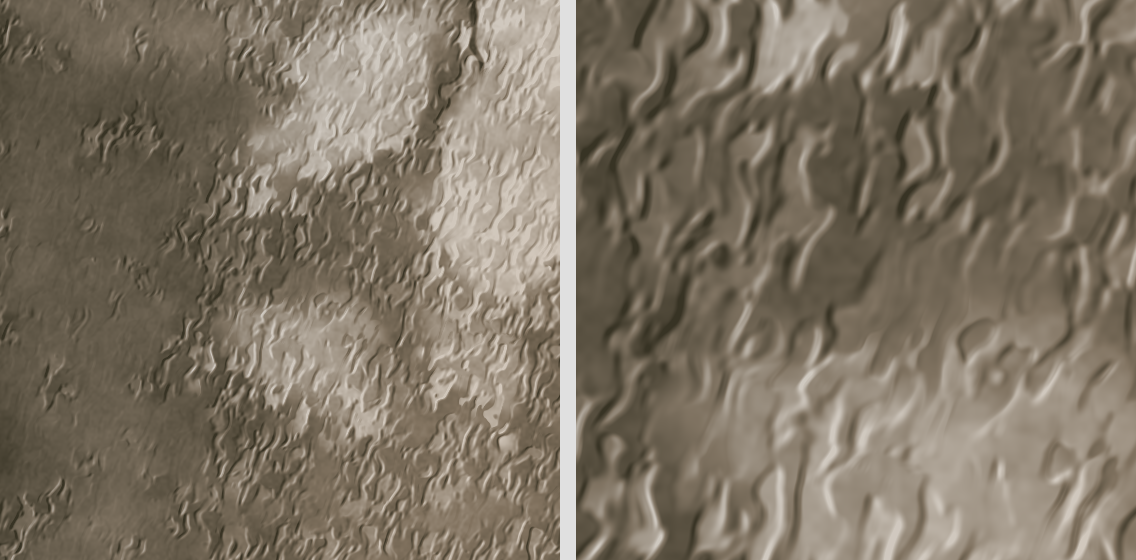
Left: the whole. Right: its middle third, enlarged.
Write a WebGL 1 fragment shader that draws this texture.

```glsl
precision highp float;
// Weathered, flaking plaster: pale patches on dim brown stone, with small slanted chips.
uniform vec2 u_resolution;

#define FLAKE_DENSITY vec2(92.0, 43.0)
#define FLAKE_LEAN 0.30
#define RELIEF_STEP 0.0024
#define RELIEF_STRENGTH 0.23
#define CHIP_BRIGHTNESS 0.13
#define PATCH_BRIGHTNESS 0.245
#define CLOUD_CONTRAST 0.22
#define GRAIN_STRENGTH 0.05
#define SHADE_COLOR vec3(0.29, 0.265, 0.205)
#define STONE_COLOR vec3(0.50, 0.452, 0.385)
#define PALE_COLOR vec3(0.77, 0.745, 0.71)

float hash(vec2 p) {
  vec3 k = fract(vec3(p.xyx) * 0.1031);
  k += dot(k, k.yzx + 33.33);
  return fract((k.x + k.y) * k.z);
}

float noise(vec2 p) {
  vec2 i = floor(p);
  vec2 f = fract(p);
  f = f * f * (3.0 - 2.0 * f);
  float low = mix(hash(i), hash(i + vec2(1.0, 0.0)), f.x);
  float high = mix(hash(i + vec2(0.0, 1.0)), hash(i + 1.0), f.x);
  return mix(low, high, f.y);
}

float fbm(vec2 p) {
  float sum = 0.0;
  float weight = 0.53;
  for (int i = 0; i < 4; i++) {
    sum += weight * noise(p);
    p = mat2(0.8, 0.6, -0.6, 0.8) * p * 2.03 + 17.3;
    weight *= 0.5;
  }
  return sum;
}

// Height of the chipped surface: short, slanted plateaus with crisp rims.
float chipHeight(vec2 p) {
  vec2 bend = vec2(noise(p * 37.0), noise(p * 37.0 + 50.0)) - 0.5;
  p += bend * vec2(0.012, 0.016);
  p.x -= FLAKE_LEAN * p.y;
  float coarse = noise(p * FLAKE_DENSITY + 9.0);
  float fine = noise(p * FLAKE_DENSITY * 1.8 + 41.0);
  return smoothstep(0.38, 0.70, 0.62 * coarse + 0.38 * fine);
}

// Soft-edged tilted ellipse.
float blob(vec2 p, vec2 center, vec2 radius, float angle) {
  float c = cos(angle);
  float s = sin(angle);
  p -= center;
  p = vec2(c * p.x + s * p.y, c * p.y - s * p.x) / radius;
  return 1.0 - smoothstep(0.75, 1.2, length(p));
}

float palePatches(vec2 p) {
  float pale = blob(p, vec2(0.62, 0.83), vec2(0.24, 0.12), 0.85);
  pale = max(pale, blob(p, vec2(0.94, 0.69), vec2(0.25, 0.14), 1.25));
  pale = max(pale, blob(p, vec2(0.98, 0.95), vec2(0.14, 0.12), 0.0));
  pale = max(pale, 0.8 * blob(p, vec2(0.56, 0.36), vec2(0.19, 0.10), -0.45));
  pale = max(pale, 0.75 * blob(p, vec2(0.86, 0.36), vec2(0.11, 0.06), -0.9));
  return max(pale, 0.5 * blob(p, vec2(0.92, 0.47), vec2(0.17, 0.09), 0.3));
}

vec3 stoneRamp(float tone) {
  vec3 color = mix(SHADE_COLOR, STONE_COLOR, clamp((tone - 0.27) / 0.23, -0.35, 1.0));
  return mix(color, PALE_COLOR, clamp((tone - 0.50) / 0.27, 0.0, 1.15));
}

void main() {
  vec2 p = gl_FragCoord.xy / u_resolution;

  // Relief lit from the upper left.
  vec2 lightStep = RELIEF_STEP * vec2(0.94, -0.34);
  float chip = chipHeight(p);
  float relief = chipHeight(p + lightStep) - chipHeight(p - lightStep);

  // Broad tones, with patch borders torn along the chips.
  vec2 drift = vec2(fbm(p * 6.0), fbm(p * 6.0 + 31.0)) - 0.5;
  vec2 torn = p + drift * 0.16 + (chip - 0.5) * vec2(0.026, 0.044);
  float pale = palePatches(torn);
  float cloud = fbm(p * vec2(5.0, 6.5) + drift + 4.0) - 0.5;
  float tone = mix(0.358, 0.455, smoothstep(0.20, 0.66, p.x + drift.x * 0.35));
  tone += cloud * CLOUD_CONTRAST + pale * PATCH_BRIGHTNESS;
  tone += 0.07 * smoothstep(0.82, 1.0, p.y + drift.y * 0.2);
  tone += 0.04 * (1.0 - smoothstep(0.05, 0.32, p.y + drift.x * 0.3));
  tone -= 0.04 * (1.0 - smoothstep(0.0, 0.06, p.x));

  // Chips cluster in drifts, break into single flakes and thin out in the shade.
  float cluster = fbm(p * 12.0 + 70.0) + 0.28 * smoothstep(0.1, 0.6, p.x) - 0.09;
  cluster += 0.22 * (noise(p * vec2(44.0, 30.0) + 23.0) - 0.5);
  float chipped = mix(0.12, 1.0, smoothstep(0.42, 0.64, cluster));
  chipped *= 1.0 - 0.3 * smoothstep(0.7, 1.0, pale);
  tone += chipped * (CHIP_BRIGHTNESS * (chip - 0.4) - RELIEF_STRENGTH * relief);

  // Soft mineral grain.
  tone += (noise(p * 170.0) + noise(p * 95.0 + 12.0) - 1.0) * GRAIN_STRENGTH * mix(0.5, 1.0, chipped);

  // Short crack running down from the top edge.
  float crackX = 0.852 + 0.022 * (noise(vec2(p.y * 26.0, 3.0)) - 0.5);
  float crackWidth = 0.003 + 0.010 * noise(vec2(p.y * 34.0, 8.0));
  float crack = 1.0 - smoothstep(0.3, 1.0, abs(p.x - crackX) / crackWidth);
  tone -= 0.28 * crack * smoothstep(0.85, 0.89, p.y);

  // Warmer toward the lower right.
  vec3 color = stoneRamp(tone);
  float warmth = smoothstep(0.5, 1.3, p.x + 0.5 * (1.0 - p.y));
  color *= mix(vec3(1.0), vec3(1.015, 0.99, 0.965), warmth);
  gl_FragColor = vec4(color, 1.0);
}
```
